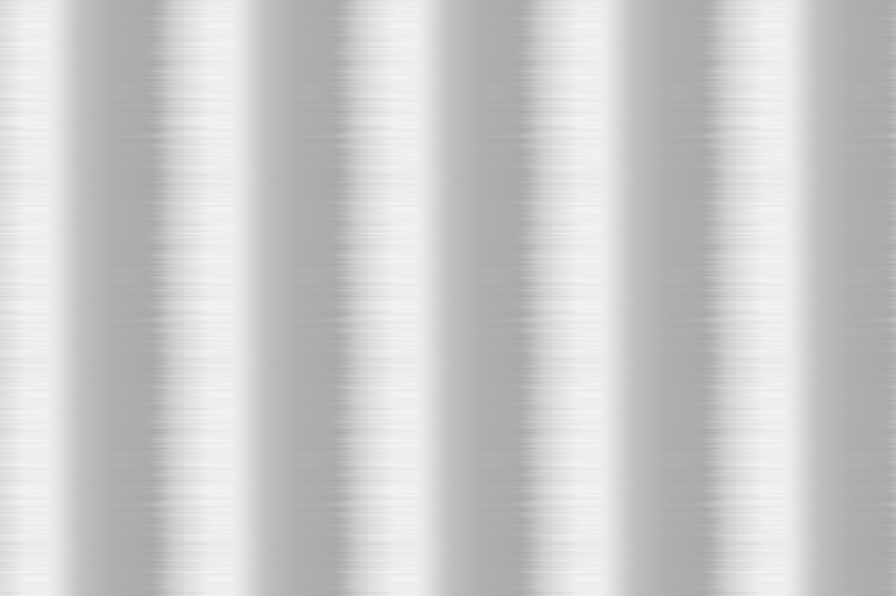
This texture is drawn by a Shadertoy shader. Its source:

```glsl
float hash(vec2 p) {
    return fract(sin(dot(p, vec2(127.1, 311.7))) * 43758.5453);
}

// Value noise that wraps at the tile border
float tileNoise(vec2 uv, vec2 cells) {
    vec2 p = uv * cells;
    vec2 i = floor(p);
    vec2 f = smoothstep(0.0, 1.0, p - i);
    vec2 a = mod(i, cells);
    vec2 b = mod(i + 1.0, cells);
    return mix(mix(hash(a), hash(vec2(b.x, a.y)), f.x),
               mix(hash(vec2(a.x, b.y)), hash(b), f.x), f.y) - 0.5;
}

// Brightness across one tile: highlight, dark band, rising edge
float sheen(float x) {
    float v = mix(0.865, 0.935, smoothstep(-0.02, 0.16, x));
    v = mix(v, 0.755, smoothstep(0.24, 0.47, x));
    v -= 0.07 * smoothstep(0.38, 0.66, x);
    v -= 0.01 * smoothstep(0.6, 0.8, x);
    return v + 0.17 * smoothstep(0.8, 1.0, x);
}

void mainImage(out vec4 fragColor, in vec2 fragCoord) {
    // Square tiles, laid from the top left corner
    vec2 p = vec2(fragCoord.x, iResolution.y - fragCoord.y) / iResolution.x;
    vec2 tile = p / 0.2057;
    vec2 uv = fract(tile);

    // Brushed streaks, long across and thin down
    float fine = tileNoise(uv, vec2(3.0, 120.0));
    float broad = tileNoise(uv + vec2(0.13, 0.0), vec2(2.0, 43.0));
    float scratch = tileNoise(uv + vec2(0.37, 0.0), vec2(5.0, 97.0));
    float streak = 0.5 * fine + 0.3 * broad + 0.35 * scratch;

    // Streaks shift the highlight edge, and the seam is blended over one pixel
    float shift = 0.07 * streak * smoothstep(0.0, 0.2, uv.x) * smoothstep(1.0, 0.8, uv.x);
    float pixel = 1.0 / (iResolution.x * 0.2057);
    float metal = sheen(uv.x + shift);
    metal = mix(metal, sheen(0.0), smoothstep(1.0 - pixel, 1.0, uv.x));

    // Streaks show most where the metal is bright
    metal += streak * mix(0.035, 0.065, smoothstep(0.68, 0.88, metal));
    fragColor = vec4(vec3(clamp(metal, 0.0, 1.0)), 1.0);
}
```
